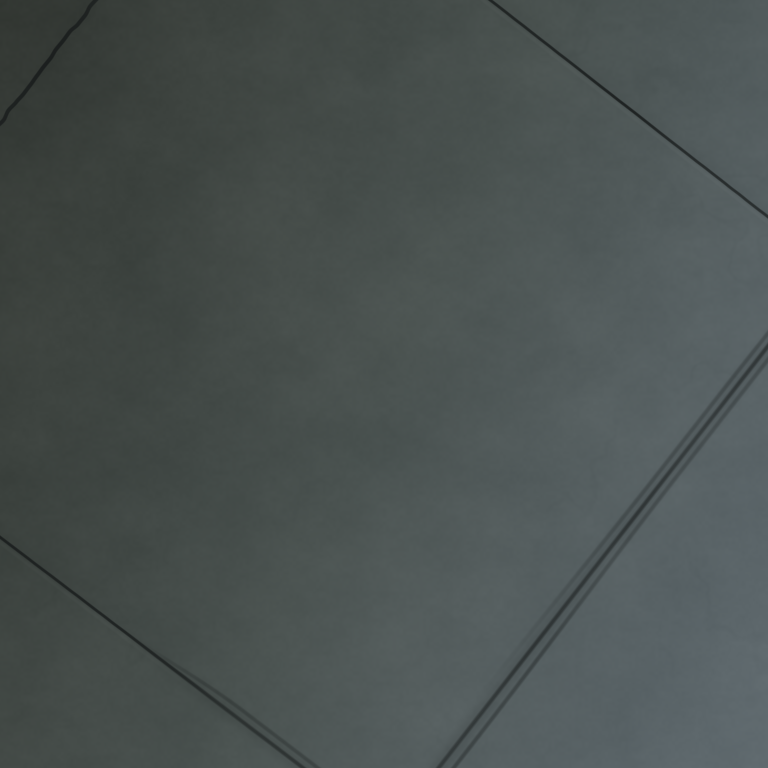
Reproduce this texture procedurally as a three.js fragment shader.

```glsl
varying vec2 vUv;

const float TILT = 0.663;                      // turn of the tile grid, radians
const vec2 GRID_ORIGIN = vec2(-0.517, 0.240);
const vec2 TILE_SIZE = vec2(0.967, 0.941);
const float KEYSTONE = 0.0128;                 // slight spread of the lower joint
const float JOINT_HALF_WIDTH = 0.0006;
const float EDGE_SOFTNESS = 0.0023;
const float STRAND_GAP = 0.0135;               // distance between doubled joint lines
const float MOTTLE = 0.040;
const float CLOUD = 0.026;
const float GRAIN = 0.007;
const float VEIN = 0.007;
const float TILE_VARIATION = 0.008;

const vec3 SHADE_GREEN = vec3(0.216, 0.236, 0.217);
const vec3 SLATE = vec3(0.288, 0.320, 0.311);
const vec3 LIT_BLUE = vec3(0.376, 0.416, 0.434);
const vec3 JOINT_DARK = vec3(0.095, 0.108, 0.108);

float hash(vec2 p) {
  vec3 q = fract(vec3(p.xyx) * 0.1031);
  q += dot(q, q.yzx + 33.33);
  return fract((q.x + q.y) * q.z);
}

float noise(vec2 p) {
  vec2 cell = floor(p);
  vec2 f = fract(p);
  f = f * f * (3.0 - 2.0 * f);
  return mix(mix(hash(cell), hash(cell + vec2(1.0, 0.0)), f.x),
             mix(hash(cell + vec2(0.0, 1.0)), hash(cell + 1.0), f.x), f.y);
}

float fbm(vec2 p) {
  float sum = 0.0;
  float weight = 0.5;
  for (int i = 0; i < 5; i++) {
    sum += weight * noise(p);
    p = mat2(1.6, 1.2, -1.2, 1.6) * p + 7.3;
    weight *= 0.5;
  }
  return sum / 0.96875;
}

float line(float d, float halfWidth, float softness) {
  return 1.0 - smoothstep(halfWidth, halfWidth + softness, abs(d));
}

// Dark core; worn joints gain a strand that moves from one side to the other
float joint(float d, float along, float wear, float rough) {
  rough *= 1.0 - wear;
  d += rough * 0.003 * (noise(vec2(along * 70.0, 3.0)) - 0.5);
  float clear = 1.0 - line(d, 0.0, 0.020) * mix(0.04, 0.13, wear);
  float shift = smoothstep(0.40, 0.85, along);
  for (int i = -1; i <= 1; i++) {
    float side = float(i);
    float patchy = 0.8 + 0.2 * noise(vec2(along * 9.0, side * 5.0 + 20.0));
    float flank = side < 0.0 ? 0.30 * shift : mix(0.45, 0.28, shift);
    float strength = i == 0 ? mix(0.88, 0.58, wear) : wear * flank;
    float gap = STRAND_GAP * wear * mix(1.15, 0.80, shift);
    float width = JOINT_HALF_WIDTH + 0.0008 * rough;
    float mark = line(d - side * gap, width, EDGE_SOFTNESS * (1.0 + 0.7 * wear));
    clear *= 1.0 - strength * patchy * mark;
  }
  return 1.0 - clear;
}

void main() {
  // Tile grid
  float c = cos(TILT);
  float s = sin(TILT);
  vec2 p = vec2(c * vUv.x - s * vUv.y, s * vUv.x + c * vUv.y);
  p.y -= KEYSTONE * (p.x - 0.06) * (GRID_ORIGIN.y + TILE_SIZE.y - p.y);
  vec2 grid = (p - GRID_ORIGIN) / TILE_SIZE;
  vec2 tile = floor(grid);
  vec2 toJoint = (fract(grid + 0.5) - 0.5) * TILE_SIZE;

  // Light falling across the floor
  float light = clamp((0.8 * vUv.x + 0.35 * (1.0 - vUv.y)) / 1.15, 0.0, 1.0);
  light = mix(light, smoothstep(0.0, 1.0, light), 0.5);
  vec3 color = light < 0.5 ? mix(SHADE_GREEN, SLATE, light * 2.0)
                           : mix(SLATE, LIT_BLUE, light * 2.0 - 1.0);
  color *= 1.0 - 0.10 * (1.0 - smoothstep(0.0, 0.3, length(vUv - vec2(0.0, 1.0))));

  // Stone surface
  vec2 stone = vUv + 13.0 * vec2(hash(tile + 11.0), hash(tile + 27.0));
  float mottle = fbm(stone * vec2(4.5, 5.5)) - 0.5;
  float cloud = fbm(stone * vec2(15.0, 20.0) + 17.0) - 0.5;
  float grain = noise(stone * vec2(85.0, 120.0)) + noise(stone * 230.0) - 1.0;
  float vein = line(fbm(stone * 6.0 + 4.0) - 0.5, 0.0, 0.025);
  vein *= smoothstep(0.45, 0.75, noise(stone * 5.0 + 31.0));
  color += MOTTLE * mottle * vec3(1.0, 0.95, 0.9);
  color += CLOUD * cloud + GRAIN * grain - VEIN * vein;
  color += TILE_VARIATION * (hash(tile + 5.0) - 0.5);

  // Joints, more worn toward the lower right
  float wear = smoothstep(-0.15, 0.2, vUv.x - 1.5 * vUv.y);
  float steep = joint(toJoint.x, p.y, wear, 1.0);
  float shallow = joint(toJoint.y, p.x, wear * 0.75, 0.1);
  color += 0.015 * line(toJoint.y + 0.006, 0.0005, 0.003) * (1.0 - wear);
  color = mix(color, JOINT_DARK, max(steep, shallow));

  gl_FragColor = vec4(color, 1.0);
}
```
